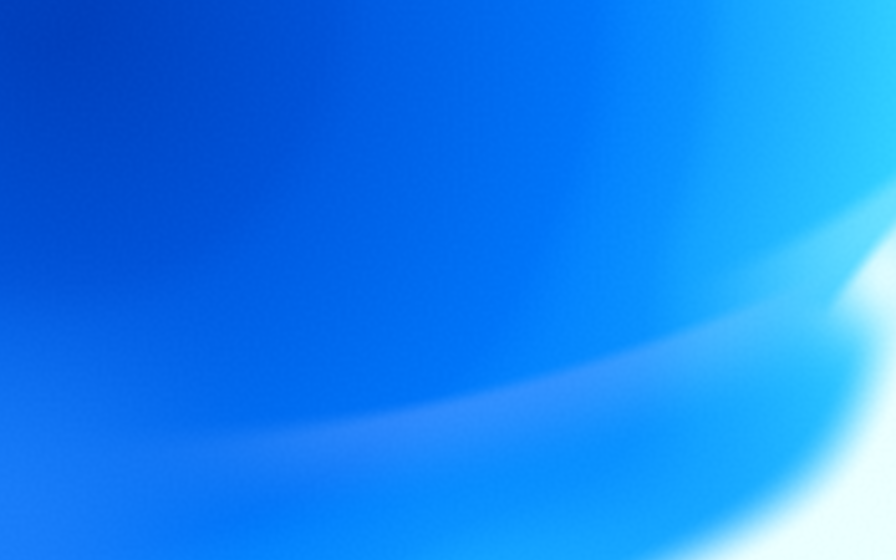
Reproduce this background procedurally as a WebGL 2 fragment shader.

```glsl
#version 300 es
precision highp float;
// Soft blue backdrop: an elliptical tone field runs from deep blue at the upper
// left to cyan at the right, crossed by two curved light sheets and closed by a
// white glow beyond a tilted hyperbola at the lower right.
#define TONE_CENTER vec2(0.05, 0.0)
#define TONE_RADII vec2(0.63, 1.02)
#define SHEET_STRENGTH 0.52
#define RIM_STRENGTH 0.52
#define GLOW_APEX vec2(1.458, 0.8125)
#define GLOW_AXIS vec2(0.77, 0.64)
#define GLOW_BEND 0.2
#define GLOW_SPREAD 0.52
#define GRAIN 0.011

uniform vec2 u_resolution;
out vec4 outColor;

const float ASPECT = 1.6;
const vec3 NAVY = vec3(0.00, 0.25, 0.74);
const vec3 COBALT = vec3(0.00, 0.34, 0.87);
const vec3 AZURE = vec3(0.00, 0.48, 0.99);
const vec3 SKY = vec3(0.05, 0.60, 1.00);
const vec3 CYAN = vec3(0.20, 0.82, 1.00);
const vec3 HAZE = vec3(0.12, 0.50, 0.98);
const vec3 SHEET = vec3(0.36, 0.61, 1.00);
const vec3 SHEET_END = vec3(0.42, 0.76, 1.00);
const vec3 PALE = vec3(0.62, 0.93, 1.00);
const vec3 WHITE = vec3(0.92, 1.00, 1.00);

// Gradient noise, used only as faint grain
vec2 randomGradient(vec2 cell) {
    float h = fract(sin(dot(cell, vec2(127.1, 311.7))) * 43758.5);
    return vec2(cos(6.2832 * h), sin(6.2832 * h));
}

float gradientNoise(vec2 p) {
    vec2 i = floor(p), f = fract(p);
    vec2 w = f * f * (3.0 - 2.0 * f);
    vec2 e = vec2(1.0, 0.0);
    float a = dot(randomGradient(i), f);
    float b = dot(randomGradient(i + e), f - e);
    float c = dot(randomGradient(i + e.yx), f - e.yx);
    float d = dot(randomGradient(i + 1.0), f - 1.0);
    return mix(mix(a, b, w.x), mix(c, d, w.x), w.y);
}

float ramp(float from, float to, float x) {
    return clamp((x - from) / (to - from), 0.0, 1.0);
}

// Blue scale along the tone field
vec3 blueScale(float tone) {
    vec3 color = mix(NAVY, COBALT, ramp(0.08, 0.58, tone));
    color = mix(color, AZURE, ramp(0.5, 1.05, tone));
    color = mix(color, SKY, ramp(0.97, 1.22, tone));
    return mix(color, CYAN, ramp(1.16, 1.54, tone));
}

// p.x runs to the right, p.y runs down from the top edge
vec3 background(vec2 p) {
    float tone = length((p - TONE_CENTER) / TONE_RADII);
    tone -= 0.24 * smoothstep(0.4, 0.95, p.y) * smoothstep(0.45, 0.85, p.x);
    vec3 color = blueScale(tone);
    float haze = smoothstep(0.4, 0.95, p.y) * (1.0 - smoothstep(0.0, 0.32, p.x));
    return mix(color, HAZE, 0.8 * haze);
}

// Long light sheet: crisp upper edge, slow fade below
float longSheet(vec2 p) {
    float reach = max(p.x - 0.1, 0.0);
    float below = p.y - (0.785 - 0.44 * reach * reach);
    float softness = mix(0.04, 0.018, smoothstep(0.1, 0.5, p.x));
    float body = smoothstep(-softness, softness, below) * (1.0 - smoothstep(0.0, 0.18, below));
    return body * smoothstep(0.03, 0.5, p.x) * (1.0 - smoothstep(0.78, 0.96, p.x));
}

// Short sheet that rises to the right edge
float rimSheet(vec2 p) {
    float reach = p.x - 0.72;
    float below = p.y - (0.52 - 0.35 * reach - 1.4 * reach * reach);
    float body = smoothstep(-0.02, 0.035, below) * (1.0 - smoothstep(0.05, 0.3, below));
    return body * smoothstep(0.74, 1.02, p.x);
}

// White glow beyond the hyperbola, joined by a bright spot under a slanted edge
float cornerGlow(vec2 p) {
    vec2 q = vec2(p.x * ASPECT, p.y) - GLOW_APEX;
    float across = dot(q, GLOW_AXIS);
    float along = dot(q, vec2(GLOW_AXIS.y, -GLOW_AXIS.x));
    float outside = across + GLOW_SPREAD * (length(vec2(along, GLOW_BEND)) - GLOW_BEND);
    float glow = smoothstep(-0.045, 0.085, outside);
    vec2 fromSpot = (p - vec2(0.988, 0.49)) / vec2(0.06, 0.12);
    float spot = 0.9 * exp(-dot(fromSpot, fromSpot));
    float slant = min(0.396 + 1.96 * (1.0 - p.x), 0.55);
    return (1.0 - (1.0 - glow) * (1.0 - spot)) * smoothstep(-0.025, 0.03, p.y - slant);
}

void main() {
    vec2 uv = gl_FragCoord.xy / u_resolution;
    vec2 p = vec2(uv.x, 1.0 - uv.y);
    vec3 color = background(p);
    vec3 sheetColor = mix(SHEET, SHEET_END, smoothstep(0.6, 0.85, p.x));
    color = mix(color, sheetColor, SHEET_STRENGTH * longSheet(p));
    color = mix(color, PALE, RIM_STRENGTH * rimSheet(p));
    color = mix(color, WHITE, cornerGlow(p));
    color += GRAIN * gradientNoise(uv * vec2(ASPECT, 1.0) * 110.0);
    outColor = vec4(clamp(color, 0.0, 1.0), 1.0);
}
```
